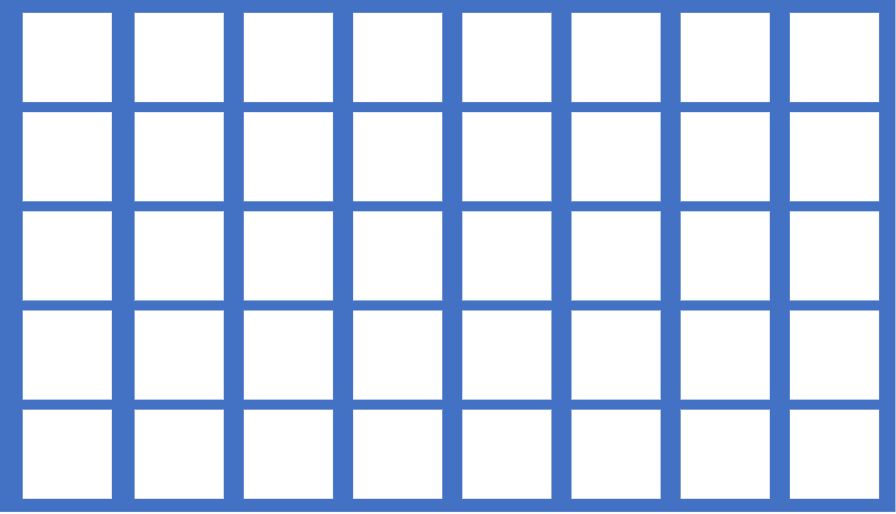
This pattern is drawn by a Shadertoy shader. Its source:

```glsl
// Draws a blue lattice around an 8 by 5 array of white squares.
// Each point finds its nearest cell and measures the box distance to its square;
// the first column sits slightly left, and a thin white sliver trims the sheet.

#define GRID_COUNT vec2(8.0, 5.0)
#define GRID_PITCH vec2(0.21247, 0.1930)
#define FIRST_CENTRE vec2(0.1362, 0.1162)
#define SQUARE_HALF 0.0867
#define FIRST_COLUMN_SHIFT 0.0052
#define BOTTOM_TRIM 0.0040
#define RIGHT_TRIM 0.0010
#define EDGE_PIXELS 1.2
#define BLUE vec3(0.263, 0.447, 0.769)
#define WHITE vec3(1.0)

// Signed distance to an axis-aligned square, with sharp corners
float squareDistance(vec2 p, float halfSize) {
    vec2 d = abs(p) - halfSize;
    return max(d.x, d.y);
}

// Coverage of the region where the distance is negative
float coverage(float distance, float edgeWidth) {
    return clamp(0.5 - distance / edgeWidth, 0.0, 1.0);
}

void mainImage(out vec4 fragColor, in vec2 fragCoord) {
    // Canvas units: height is 1
    vec2 p = fragCoord / iResolution.y;
    float canvasWidth = iResolution.x / iResolution.y;
    float edgeWidth = EDGE_PIXELS / iResolution.y;

    // Nearest cell, limited to the array
    vec2 cell = floor((p - FIRST_CENTRE) / GRID_PITCH + 0.5);
    cell = clamp(cell, vec2(0.0), GRID_COUNT - 1.0);
    vec2 centre = FIRST_CENTRE + cell * GRID_PITCH;
    if (cell.x < 0.5) centre.x -= FIRST_COLUMN_SHIFT;

    // White squares and the trim along the bottom and right
    float square = coverage(squareDistance(p - centre, SQUARE_HALF), edgeWidth);
    float trimDistance = min(p.y - BOTTOM_TRIM, canvasWidth - RIGHT_TRIM - p.x);
    float trim = coverage(trimDistance, edgeWidth);

    fragColor = vec4(mix(BLUE, WHITE, max(square, trim)), 1.0);
}
```
